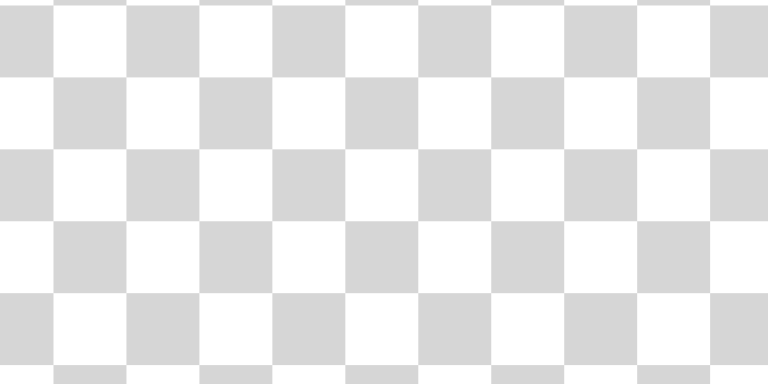
A Shadertoy shader for this pattern:

```glsl
// Flat checkerboard of light grey and white cells, cropped at the canvas edges.

// Triangle wave: signed distance to the nearest cell edge, positive in even cells.
vec2 edgeDistance(vec2 cell) {
    return abs(mod(cell - 0.5, 2.0) - 1.0) - 0.5;
}

void mainImage(out vec4 fragColor, in vec2 fragCoord) {
    // Cell size and grid origin, in canvas heights
    vec2 cellSize = vec2(0.1900, 0.1873);
    vec2 uv = fragCoord / iResolution.y;
    vec2 cell = (uv - vec2(0.1393, 0.0492)) / cellSize;

    // Side of each edge from -1 to 1, blended over one pixel
    vec2 side = clamp(2.0 * edgeDistance(cell) * cellSize * iResolution.y, -1.0, 1.0);

    // Cells of equal parity are white, the others grey
    float white = 0.5 + 0.5 * side.x * side.y;
    fragColor = vec4(vec3(mix(0.839, 1.0, white)), 1.0);
}
```
